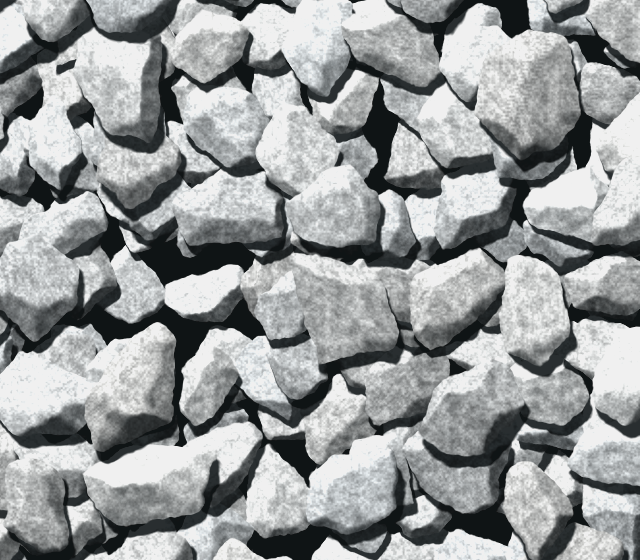
A Shadertoy shader for this texture:

```glsl
// Sunlit bed of crushed grey stone. Three layers of scattered angular stones are
// painted from the bottom up; each stone is a chipped polygon cut into facets,
// lit from the upper left, and drops a hard shadow on whatever lies below it.

const float TAU = 6.2831853;
const int SIDES = 7;
const float EDGE_SHARPNESS = 42.0;
const float FACET_SHARPNESS = 75.0;
const vec3 GAP_COLOR = vec3(0.06, 0.08, 0.083);
const vec3 SKY_LIGHT = vec3(0.19, 0.207, 0.213);
const vec3 SUN_LIGHT = vec3(0.92, 0.915, 0.91);
const vec3 SHADOW_TINT = vec3(0.17, 0.192, 0.2);
const vec3 SUN_DIR = vec3(-0.30, 0.58, 0.757);
const vec2 SHADOW_SHIFT = vec2(0.05, -0.115);

float hash(vec2 p) {
    return fract(sin(dot(p, vec2(127.1, 311.7))) * 43758.5453);
}

float noise(vec2 p) {
    vec2 i = floor(p), f = fract(p);
    f = f * f * (3.0 - 2.0 * f);
    return mix(mix(hash(i), hash(i + vec2(1, 0)), f.x),
               mix(hash(i + vec2(0, 1)), hash(i + vec2(1, 1)), f.x), f.y);
}

float fbm(vec2 p) {
    float sum = 0.0, gain = 0.5;
    for (int i = 0; i < 4; i++) {
        sum += gain * noise(p);
        p = mat2(1.6, 1.2, -1.2, 1.6) * p + 5.3;
        gain *= 0.5;
    }
    return sum;
}

vec2 noisePair(vec2 p) {
    return vec2(fbm(p), fbm(p + 41.7)) - 0.47;
}

vec2 direction(float angle) {
    return vec2(cos(angle), sin(angle));
}

// Signed distance to a stone's outline; also gives the normal of its facets.
float stoneShape(vec2 q, vec2 seed, float turn, float fullness, out vec3 normal) {
    float radius = fullness * mix(0.38, 0.57, hash(seed + 0.31));
    float stretch = mix(1.0, 1.48, hash(seed + 0.57));
    vec2 tilt = 0.75 * (vec2(hash(seed + 0.73), hash(seed + 0.91)) - 0.5);
    float top = radius * mix(0.18, 0.42, hash(seed + 0.17)) + dot(q, tilt);
    normal = vec3(-tilt, 1.0) * exp(-FACET_SHARPNESS * max(top, -0.03));
    float edgeSum = 0.0;
    for (int k = 0; k < SIDES; k++) {
        vec2 key = seed + float(k) * vec2(3.13, 7.71);
        float angle = (float(k) + 0.75 * hash(key)) * TAU / float(SIDES);
        float reach = radius * length(direction(angle) * vec2(stretch, 1.0 / stretch));
        reach *= mix(0.78, 1.12, hash(key + 0.37));
        vec2 outward = direction(angle + turn);
        float side = dot(q, outward) - reach;
        float slope = mix(0.4, 1.6, hash(key + 0.63));
        edgeSum += exp(EDGE_SHARPNESS * min(side, 1.5));
        float facet = exp(-FACET_SHARPNESS * max(-side * slope, -0.03));
        normal += vec3(outward * slope, 1.0) * facet;
    }
    normal = normalize(normal);
    return log(edgeSum) / EDGE_SHARPNESS;
}

// Lit stone surface: mineral grain, streaks along the bedding and small dents.
vec3 stoneColor(vec2 q, vec2 p, vec2 seed, float turn, vec3 normal) {
    vec2 along = direction(turn);
    vec2 bed = vec2(dot(q, along), dot(q, vec2(-along.y, along.x)));
    float streak = fbm(bed * vec2(8.0, 24.0) + seed * 9.1) - 0.47;
    float grain = noise(p * 290.0) + 0.7 * noise(p * 150.0 + 7.0) - 0.85;
    vec2 dents = noisePair(q * 10.0 + seed * 5.7);
    vec3 bumped = normalize(normal + vec3(0.6 * dents, 0.0));
    float sun = max(dot(bumped, SUN_DIR), 0.0);
    float albedo = mix(0.84, 1.08, hash(seed + 0.49)) + 0.24 * streak + 0.24 * grain;
    float warmth = hash(seed + 0.83) - 0.5;
    vec3 tint = 1.0 + vec3(0.02, 0.0, -0.02) * warmth;
    return min((SKY_LIGHT + SUN_LIGHT * sun) * albedo * tint, vec3(0.94));
}

// Paints one layer of scattered stones and their shadows over the base colour.
vec3 paintLayer(vec3 base, vec2 p, float cellSize, float presence, float fullness,
                float layer, float pixel) {
    vec2 grid = p / cellSize + layer * vec2(13.37, 7.61);
    float blur = 0.8 * pixel / cellSize;
    vec2 rough = 0.13 * noisePair(grid * 4.5);
    vec3 color = base;
    for (int y = -1; y <= 1; y++) {
        for (int x = -1; x <= 1; x++) {
            vec2 cell = floor(grid) + vec2(x, y);
            vec2 seed = cell + layer * vec2(37.0, 17.0);
            if (hash(seed + 0.11) > presence) continue;
            vec2 jitter = 0.46 * (vec2(hash(seed + 0.23), hash(seed + 0.67)) - 0.5);
            vec2 q = grid - cell - 0.5 - jitter;
            if (length(q) > 1.28) continue;
            q += rough;
            float turn = TAU * hash(seed + 0.41);
            vec3 normal;
            float shade = stoneShape(q - SHADOW_SHIFT, seed, turn, fullness, normal);
            color *= mix(vec3(1.0), SHADOW_TINT, smoothstep(0.018, -0.012, shade));
            float edge = stoneShape(q, seed, turn, fullness, normal);
            if (edge < blur) {
                vec3 stone = stoneColor(q, p, seed, turn, normal);
                color = mix(color, stone, smoothstep(blur, -blur, edge));
            }
        }
    }
    return color;
}

void mainImage(out vec4 fragColor, in vec2 fragCoord) {
    vec2 p = fragCoord / iResolution.y;
    float pixel = 1.0 / iResolution.y;
    vec3 color = GAP_COLOR;
    color = paintLayer(color, p, 0.122, 1.0, 1.12, 1.0, pixel);
    color = paintLayer(color, p, 0.145, 0.72, 1.0, 2.0, pixel);
    color = paintLayer(color, p, 0.182, 0.52, 1.0, 3.0, pixel);
    fragColor = vec4(max(color, GAP_COLOR), 1.0);
}
```
